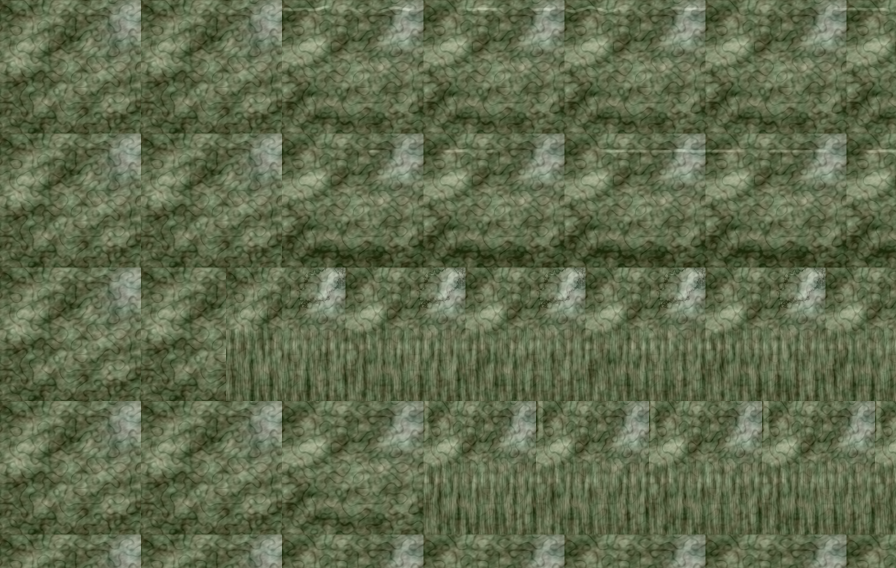
A Shadertoy shader for this pattern:

```glsl
// Mossy green stone tiles, about 6.35 across by 4.25 down, with visible seams.
// Each tile is slanted light and dark patches under gradient noise; the right
// side of the sheet is worn: shorter repeats, vertical smears and pale ridges.

vec2 gradient(vec2 cell) {
    float h = fract(sin(dot(cell, vec2(127.1, 311.7))) * 43758.55);
    return vec2(cos(6.2832 * h), sin(6.2832 * h));
}

float gradientNoise(vec2 p) {
    vec2 i = floor(p), f = p - i;
    vec2 u = f * f * f * (f * (f * 6.0 - 15.0) + 10.0);
    vec2 e = vec2(0.0, 1.0);
    float low = mix(dot(gradient(i), f), dot(gradient(i + e.yx), f - e.yx), u.x);
    float high = mix(dot(gradient(i + e), f - e), dot(gradient(i + 1.0), f - 1.0), u.x);
    return mix(low, high, u.y);
}

float fbm(vec2 p) {
    float sum = 0.0, amp = 1.0;
    for (int i = 0; i < 4; i++) {
        sum += amp * gradientNoise(p);
        p = mat2(1.6, 1.2, -1.2, 1.6) * p + 7.3;
        amp *= 0.68;
    }
    return sum;
}

// Soft ellipse that rises to the right; y points down
float patchAt(vec2 f, vec2 centre, vec2 radius) {
    vec2 d = f - centre;
    d.y += 0.45 * d.x;
    d /= radius;
    return exp(-dot(d, d));
}

// Brightness offset inside one tile
float stone(vec2 f, float worn) {
    vec2 w = f + 0.07 * vec2(gradientNoise(f * 7.0 + 3.0), gradientNoise(f * 7.0 + 19.0));
    float v = 0.20 * patchAt(w, vec2(0.20, 0.37), vec2(0.20 + 0.08 * worn, 0.09));
    v += 0.17 * patchAt(w, vec2(0.90, 0.17), vec2(0.15, 0.19));
    v += 0.08 * patchAt(w, vec2(0.62, 0.56), vec2(0.25, 0.08));
    v += 0.09 * patchAt(w, vec2(0.36, 0.06), vec2(0.13, 0.06));
    v -= 0.13 * patchAt(w, vec2(0.46, 0.27), vec2(0.26, 0.09));
    v -= 0.12 * patchAt(w, vec2(0.05, 0.10), vec2(0.16, 0.14));
    v -= 0.09 * patchAt(w, vec2(0.10, 0.72), vec2(0.22, 0.10));
    v -= 0.09 * smoothstep(0.72, 0.98, w.y);

    // Slanted mottling, fine grain and dark veins
    vec2 slant = vec2(f.x - 0.4 * f.y, f.y + 0.5 * f.x);
    v += 0.17 * fbm(slant * vec2(5.0, 8.0) + 4.0 * worn);
    v += 0.12 * gradientNoise(f * 29.0 + 11.0);
    v -= 0.10 * (1.0 - smoothstep(0.0, 0.16, abs(gradientNoise(f * 13.0 + 5.0))));
    return v;
}

vec3 sheet(vec2 uv) {
    vec2 tile = vec2(uv.x * 6.35, (1.0 - uv.y) * 4.25);
    float row = floor(tile.y);
    vec2 f = fract(tile);
    float worn = step(2.0, tile.x);

    // Lower rows repeat at a shorter pitch once worn
    float start = row == 2.0 ? 1.6 : 3.0;
    float damaged = step(1.5, row) * step(row, 3.5) * step(start, tile.x);
    float pitch = row == 2.0 ? 0.85 : 0.80;
    if (damaged > 0.5) f.x = fract((tile.x - start) / pitch);

    float v = stone(f, worn);

    // Vertical smears built from narrow repeated strips
    vec2 strip = vec2(fract(tile.x * 7.5) * 4.0, f.y * 4.0);
    float smear = 0.19 * gradientNoise(strip + 2.0) + 0.12 * gradientNoise(strip * vec2(3.0, 4.0))
                + 0.10 * gradientNoise(vec2(tile.x * 26.0, f.y * 5.0)) - 0.03;
    float top = 0.42 + 0.12 * gradientNoise(vec2(tile.x * 9.0, row));
    v = mix(v, v * 0.45 + smear, damaged * smoothstep(top, top + 0.1, f.y));

    // Pale stones with ragged outlines near the top of the third row
    float rim = patchAt(f, vec2(0.80, 0.13), vec2(0.22, 0.13)) + 0.35 * fbm(f * 9.0);
    float stoneRow = damaged * step(row, 2.5);
    v += stoneRow * (0.10 * smoothstep(0.4, 0.7, rim)
       - 0.12 * (1.0 - smoothstep(0.0, 0.09, abs(rim - 0.45))));

    // Broken ridges: level in the upper rows, upright in the fourth
    float bend = 0.025 * gradientNoise(vec2(tile.x * 8.0, row));
    float ridgeY = row == 0.0 ? 0.07 + 2.0 * bend : 0.13 + 0.3 * bend;
    float level = 1.0 - smoothstep(0.004, 0.016, abs(f.y - ridgeY));
    float gaps = smoothstep(-0.15, 0.2, gradientNoise(vec2(tile.x * 5.0, row + 0.4)));
    v += 0.16 * level * gaps * worn * step(row, 1.5);
    float upright = 1.0 - smoothstep(0.01, 0.035, abs(f.x - 0.03 - bend));
    v += 0.17 * upright * damaged * step(2.5, row) * (1.0 - smoothstep(0.2, 0.36, f.y));

    // Dark rough band under the second row
    v -= 0.06 * worn * step(0.5, row) * step(row, 1.5) * smoothstep(0.76, 0.9, f.y);

    // Green ramp; a little brown in the darks and grey in the lights
    float tint = gradientNoise(f * 11.0 + 31.0);
    vec3 colour = vec3(0.41, 0.45, 0.33) + clamp(v * 1.05, -0.29, 0.38);
    colour += vec3(0.045, -0.015, 0.0) * tint;
    return colour + vec3(0.0, 0.0, 0.06) * patchAt(f, vec2(0.9, 0.17), vec2(0.16, 0.2));
}

void mainImage(out vec4 fragColor, in vec2 fragCoord) {
    // Four samples per pixel smooth the seams
    vec3 sum = vec3(0.0);
    for (int i = 0; i < 4; i++) {
        vec2 offset = vec2(i % 2, i / 2) * 0.5 - 0.25;
        sum += sheet((fragCoord + offset) / iResolution.xy);
    }
    fragColor = vec4(sum * 0.25, 1.0);
}
```
